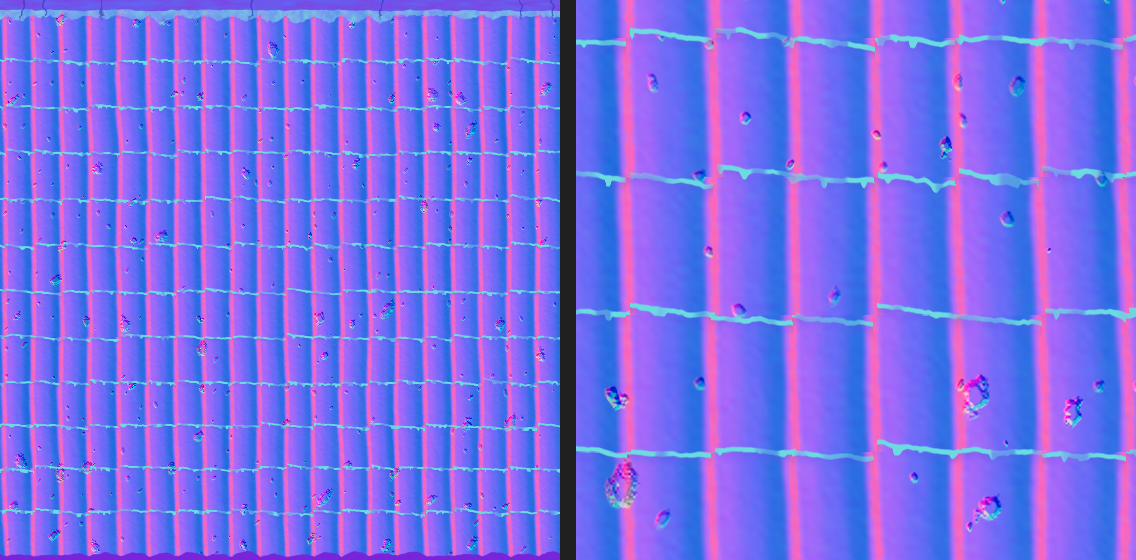
Left, the full canvas; right, a detail of the centre.
Write a WebGL 2 fragment shader that draws this texture map.

```glsl
#version 300 es
precision highp float;
// Normal map of a worn tiled roof: 20 columns of curved tiles in 12 courses.
// Each column has a colour ramp for its curve, a rough pink ridge and thin cyan
// course joints; pits and grain tilt the colour by the slope of a height field.
uniform vec2 u_resolution;
out vec4 fragColor;

float hash(vec2 p) {
  vec3 q = fract(vec3(p.xyx) * 0.1031);
  q += dot(q, q.yzx + 33.33);
  return fract((q.x + q.y) * q.z);
}

float noise(vec2 p) {
  vec2 i = floor(p), f = fract(p);
  f = f * f * (3.0 - 2.0 * f);
  return mix(mix(hash(i), hash(i + vec2(1, 0)), f.x),
             mix(hash(i + vec2(0, 1)), hash(i + vec2(1, 1)), f.x), f.y);
}

float fbm(vec2 p) {
  return 0.55 * noise(p) + 0.3 * noise(p * 2.1 + 7.0) + 0.15 * noise(p * 4.3 + 19.0);
}

// Surface wear: fine grain plus two sizes of scattered ragged pits
float wearHeight(vec2 p) {
  float h = 0.00013 * noise(p * 230.0) + 0.0006 * fbm(p * vec2(60.0, 42.0));
  for (int k = 0; k < 2; k++) {
    float cells = k == 0 ? 15.0 : 38.0;
    vec2 g = p * cells, id = floor(g) + 61.0 * float(k);
    vec2 centre = 0.3 + 0.4 * vec2(hash(id + 3.1), hash(id + 8.7));
    vec2 d = fract(g) - centre;
    d.x += d.y * (hash(id + 5.3) - 0.7);
    d.y *= 0.55 + 0.4 * hash(id + 2.2);
    float radius = 0.07 + 0.1 * hash(id + 1.7);
    float reach = length(d) + 0.13 * (fbm(p * 170.0) - 0.5);
    float present = step(k == 0 ? 0.74 : 0.8, hash(id));
    h -= present * 0.055 / cells * (1.0 - smoothstep(radius * 0.3, radius, reach));
  }
  return h;
}

// Colour across one column, u = 0 at the left ridge and 1 at the next
vec3 curveColor(float u, float depth) {
  vec3 purple = vec3(0.64, 0.41, 0.98), violet = vec3(0.41, 0.42, 0.97);
  vec3 blue = mix(vec3(0.25, 0.44, 0.92), vec3(0.12, 0.42, 0.87), depth);
  vec3 c = mix(purple, violet, smoothstep(0.15, 0.52, u));
  c = mix(c, blue, smoothstep(0.5, 0.78, u));
  return mix(c, purple, smoothstep(0.83, 0.94, u));
}

void main() {
  vec2 p = gl_FragCoord.xy / u_resolution;
  float px = 1.0 / u_resolution.y;

  // Courses, slightly taller in the upper half
  float bend = 0.011 * smoothstep(0.1, 0.31, p.y) * (1.0 - smoothstep(0.33, 0.95, p.y));
  float course = (p.y + bend - 0.086) / 0.0805;

  // Columns with slow drift, a small taper per tile and wavering ridges
  float x = p.x - 0.0104;
  x -= 0.006 * smoothstep(0.13, 0.28, p.x) * (1.0 - smoothstep(0.3, 0.65, p.x));
  x += 0.005 * (noise(vec2(p.x * 14.0, p.y * 7.0)) - 0.5);
  x += 0.0025 * (fract(course) - 0.5);
  float column = floor(x * 20.0), u = fract(x * 20.0);

  float depth = noise(vec2(column * 3.7, p.y * 5.0));
  vec3 color = curveColor(u + 0.05 * (fbm(p * 30.0) - 0.5), depth);

  // Ridge: soft orchid glow around a ragged pink core
  float ridge = min(u, 1.0 - u) / 20.0;
  float rough = fbm(p * vec2(190.0, 230.0));
  float fade = 0.8 + 0.2 * noise(vec2(column * 5.1, p.y * 11.0));
  color = mix(color, vec3(0.82, 0.44, 0.93), fade * (1.0 - smoothstep(0.001, 0.0062, ridge)));
  float coreWidth = 0.0008 + 0.0028 * rough;
  float core = 1.0 - smoothstep(coreWidth - 0.0008, coreWidth + 0.0006 + px * 0.5, ridge);
  color = mix(color, vec3(0.99, 0.4, 0.72), 0.9 * fade * core);

  // Grain and pits tilt the red and green channels
  float e = 0.0012, h = wearHeight(p);
  vec2 slope = vec2(wearHeight(p + vec2(e, 0)), wearHeight(p + vec2(0, e))) - h;
  color.rg -= clamp(slope / e, -0.7, 0.7) * vec2(0.55, 0.5);
  color.b -= 0.12 * min(length(slope / e), 1.0);

  // Course joints: every tile has its own offset, slant and chips
  float joint = floor(course + 0.5);
  vec2 tile = vec2(column, joint);
  float jointOffset = 0.007 * (hash(tile + 4.0) - 0.5)
    - 0.006 * (u - 0.5) * (0.2 + hash(tile + 9.0))
    + 0.0045 * (fbm(vec2(p.x * 95.0, joint * 7.3)) - 0.5);
  float dy = (course - joint) * 0.0805 - jointOffset;
  float chip = smoothstep(0.6, 0.85, noise(vec2(p.x * 210.0, joint * 5.9)));
  float below = (1.0 - smoothstep(0.0, 0.009, -dy)) * step(dy, 0.0);
  color = mix(color, vec3(0.36, 0.33, 0.9), 0.55 * below * fbm(p * 110.0));
  float jointWidth = 0.0009 + 0.0007 * rough + (dy < 0.0 ? 0.0035 * chip : 0.0);
  float line = 1.0 - smoothstep(jointWidth - 0.0005, jointWidth + 0.0005 + px * 0.5, abs(dy));
  line *= 0.45 + 0.55 * smoothstep(0.25, 0.55, noise(vec2(p.x * 120.0, joint * 3.3)));
  color = mix(color, vec3(0.42, 0.86, 0.88), line * step(joint, 10.5) * step(-0.5, joint));

  // Top: ragged cyan flakes in each column under a purple strip
  float flakeEdge = 0.972 - 0.015 * sin(3.14159 * u) * hash(vec2(column, 31.0))
    + 0.012 * (fbm(p * vec2(80.0, 50.0)) - 0.5);
  float flake = smoothstep(-0.001, 0.002, p.y - flakeEdge);
  vec3 flakeColor = mix(vec3(0.42, 0.6, 0.95), vec3(0.5, 0.83, 0.87), fbm(p * 130.0));
  color = mix(color, flakeColor, flake * (0.65 + 0.35 * noise(p * 60.0)));
  float stripEdge = 0.981 + 0.007 * (fbm(vec2(p.x * 45.0, 2.0)) - 0.5);
  vec3 stripColor = mix(vec3(0.5, 0.25, 0.88), vec3(0.36, 0.42, 0.96), fbm(p * vec2(35.0, 140.0)));
  color = mix(color, stripColor, smoothstep(-0.001, 0.0015, p.y - stripEdge));
  float crackX = u - 0.2 - 0.6 * hash(vec2(column, 17.0)) - 0.2 * (noise(p * 90.0) - 0.5);
  float crack = (1.0 - smoothstep(0.015, 0.05, abs(crackX))) * smoothstep(0.96, 0.975, p.y);
  color = mix(color, vec3(0.22, 0.24, 0.76), 0.7 * crack * step(0.6, hash(vec2(column, 23.0))));

  // Bottom: dark purple beneath the uneven ends of the last tiles
  float endEdge = 0.005 + 0.009 * hash(vec2(column, 41.0)) * sin(3.14159 * u)
    + 0.005 * (fbm(vec2(p.x * 90.0, 6.0)) - 0.3);
  color = mix(color, vec3(0.47, 0.14, 0.85), 1.0 - smoothstep(-0.001, 0.001 + px * 0.5, p.y - endEdge));

  fragColor = vec4(clamp(color, 0.0, 1.0), 1.0);
}
```
